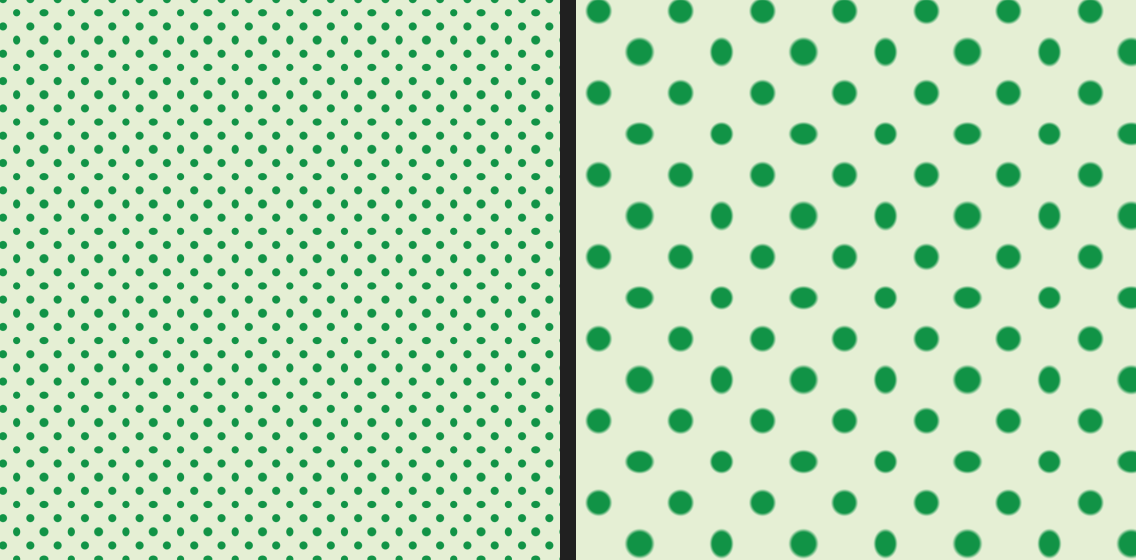
Left: the whole. Right: its middle third, enlarged.
Reproduce this pattern procedurally as a three.js fragment shader.

```glsl
// Staggered green polka dots on pale cream green, with slightly uneven dot sizes.

#define HALF_STEPS 41.0               // half repeats across and down (20.5 full repeats)
#define ORIGIN vec2(0.22, -0.065)     // first dot from the top left, in half steps
#define DOT_RADIUS 0.294              // in half steps
#define SQUASH 0.11                   // width and height variation between dots
#define EDGE_SOFTNESS 0.055           // half width of the blurred rim, in half steps
#define GROUND_COLOR vec3(0.898, 0.938, 0.832)
#define DOT_COLOR vec3(0.065, 0.577, 0.276)

varying vec2 vUv;

const float HALF_PI = 1.5707963;

// Nearest lattice point whose column and row sum to an even number.
vec2 nearestDot(vec2 p) {
  vec2 diagonal = floor(0.5 * vec2(p.x + p.y, p.x - p.y) + 0.5);
  return vec2(diagonal.x + diagonal.y, diagonal.x - diagonal.y);
}

// Widths cycle every four columns, heights every four rows.
vec2 dotRadii(vec2 cell) {
  return DOT_RADIUS * (1.0 - SQUASH * sin(HALF_PI * mod(cell, 4.0)));
}

// Approximate signed distance to an axis-aligned ellipse.
float ellipseDistance(vec2 p, vec2 radii) {
  return (length(p / radii) - 1.0) * DOT_RADIUS;
}

void main() {
  // Lattice space, with rows counted from the top
  vec2 p = vec2(vUv.x, 1.0 - vUv.y) * HALF_STEPS - ORIGIN;
  vec2 cell = nearestDot(p);

  // Soft-edged dot over the ground
  float d = ellipseDistance(p - cell, dotRadii(cell));
  float ink = 1.0 - smoothstep(-EDGE_SOFTNESS, EDGE_SOFTNESS, d);
  gl_FragColor = vec4(mix(GROUND_COLOR, DOT_COLOR, ink), 1.0);
}
```
